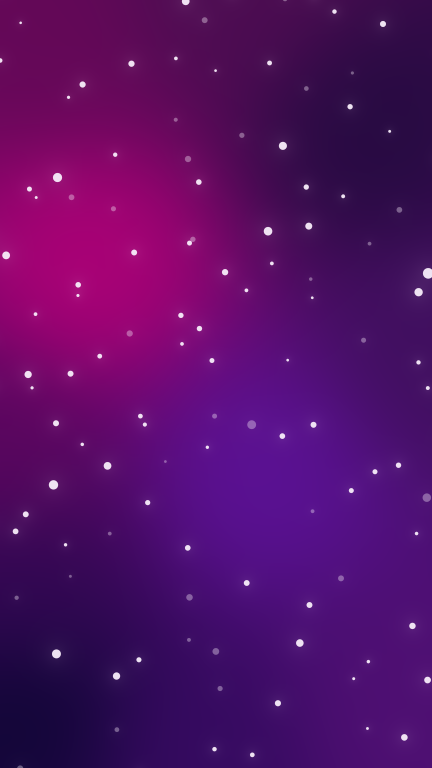
This background is drawn by a Shadertoy shader. Its source:

```glsl
// Magenta, violet and indigo nebula haze scattered with soft white dots.

const float ROWS = 16.0;                       // dot cells per canvas height
const vec3 DOT_COLOR = vec3(0.97, 0.93, 0.98);

// Sine-free hash: one cell in, three values in 0..1 out.
vec3 hash32(vec2 cell) {
    vec3 q = fract(cell.xyx * vec3(0.1031, 0.1030, 0.0973));
    q += dot(q, q.yxz + 33.33);
    return fract((q.xxy + q.yzz) * q.zyx);
}

// Adds a colour anchor to a distance-weighted blend; alpha holds the weight.
void addAnchor(inout vec4 blend, vec2 p, vec2 center, vec3 color) {
    vec2 d = p - center;
    float falloff = dot(d, d) + 0.02;
    float weight = 1.0 / (falloff * falloff);
    blend += vec4(color, 1.0) * weight;
}

// Smooth haze; p spans 0..0.5625 across and 0..1 upward.
vec3 nebula(vec2 p) {
    vec4 blend = vec4(0.0);
    // Bright cores
    addAnchor(blend, p, vec2(0.12, 0.65), vec3(0.70, 0.00, 0.47));
    addAnchor(blend, p, vec2(0.34, 0.38), vec3(0.36, 0.07, 0.60));
    // Dark pockets
    addAnchor(blend, p, vec2(0.48, 0.82), vec3(0.14, 0.04, 0.25));
    addAnchor(blend, p, vec2(0.03, 0.07), vec3(0.05, 0.02, 0.20));
    // Surrounding tones
    addAnchor(blend, p, vec2(0.05, 0.96), vec3(0.39, 0.03, 0.34));
    addAnchor(blend, p, vec2(0.30, 1.02), vec3(0.30, 0.05, 0.32));
    addAnchor(blend, p, vec2(0.00, 0.40), vec3(0.36, 0.02, 0.37));
    addAnchor(blend, p, vec2(0.02, 0.25), vec3(0.18, 0.03, 0.32));
    addAnchor(blend, p, vec2(0.57, 0.54), vec3(0.25, 0.06, 0.37));
    addAnchor(blend, p, vec2(0.52, 0.08), vec3(0.31, 0.06, 0.45));
    addAnchor(blend, p, vec2(0.27, 0.02), vec3(0.21, 0.04, 0.38));
    return blend.rgb / blend.a;
}

// Antialiased disc coverage.
float disc(float dist, float radius, float pixel) {
    return 1.0 - smoothstep(radius - pixel, radius + pixel, dist);
}

// One jittered dot per cell, denser toward the middle of the canvas.
vec3 addDots(vec3 color, vec2 p, float pixel) {
    vec2 home = floor(p * ROWS);
    for (int j = -1; j <= 1; j++) {
        for (int i = -1; i <= 1; i++) {
            vec2 cell = home + vec2(i, j);
            vec3 place = hash32(cell + 17.0);
            vec3 look = hash32(cell + 71.0);
            vec2 center = (cell + place.xy) / ROWS;

            float band = (center.y - 0.56) / 0.32;
            float density = 0.5 + 0.42 * exp(-band * band);
            float present = step(place.z, density);

            float radius = mix(0.0016, 0.0042, look.x) + 0.004 * pow(look.y, 8.0);
            float opacity = look.z < 0.24 ? 0.38 : 0.95;
            float dist = length(p - center);
            float glow = 0.10 * exp(-dist / (2.2 * radius)) * opacity;
            float cover = disc(dist, radius, 0.7 * pixel) * opacity;
            color = mix(color, DOT_COLOR, present * max(glow, cover));
        }
    }
    return color;
}

void mainImage(out vec4 fragColor, in vec2 fragCoord) {
    float pixel = 1.0 / iResolution.y;
    vec2 p = fragCoord * pixel;
    fragColor = vec4(addDots(nebula(p), p, pixel), 1.0);
}
```
